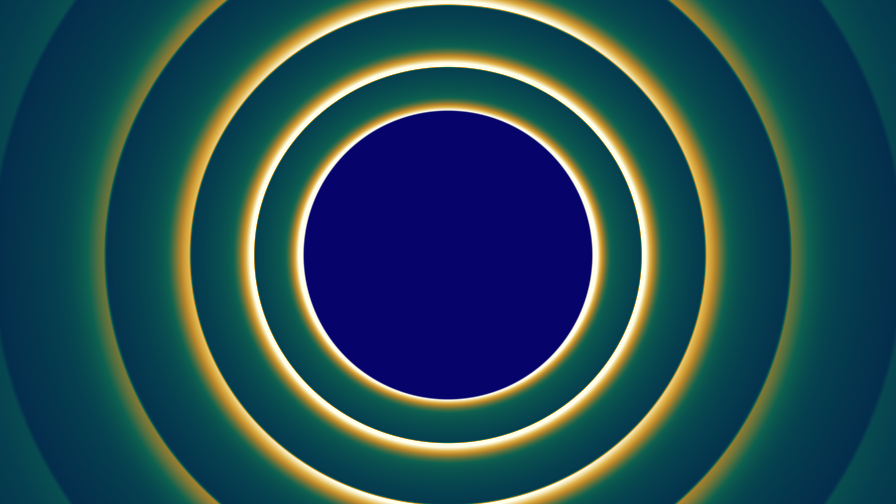
Reproduce this background procedurally as a Shadertoy shader.

```glsl
#define CENTER vec2(0.5, 0.494)
#define DISC_RADIUS 0.2865
#define RING_RADIUS 0.287
#define RING_RATIO 1.33
#define VERTICAL_STRETCH 1.03
#define GLOW_WIDTH 0.25
#define GLOW_GAIN 0.69
#define GLOW_DECAY 0.22
#define EDGE_SOFTNESS 0.045
#define DISC_COLOR vec3(0.025, 0.015, 0.42)

// Colour ramp: rgb plus the level where each stop sits
const vec4 RAMP[7] = vec4[7](
    vec4(0.01, 0.15, 0.29, 0.00),
    vec4(0.02, 0.25, 0.31, 0.20),
    vec4(0.05, 0.38, 0.31, 0.40),
    vec4(0.40, 0.45, 0.23, 0.54),
    vec4(0.73, 0.52, 0.16, 0.68),
    vec4(0.87, 0.69, 0.27, 0.82),
    vec4(1.00, 1.00, 0.92, 1.00));

vec3 heatColor(float level) {
    vec3 color = RAMP[0].rgb;
    for (int i = 1; i < 7; i++) {
        float blend = (level - RAMP[i - 1].w) / (RAMP[i].w - RAMP[i - 1].w);
        color = mix(color, RAMP[i].rgb, clamp(blend, 0.0, 1.0));
    }
    return color;
}

// Level at a phase outward from one ring's inner edge
float ringLevel(float ring, float phase, float upright) {
    float body = (0.48 - 0.016 * ring * ring) * (1.0 - (0.6 + 0.08 * ring) * phase);
    float gain = GLOW_GAIN - GLOW_DECAY * max(ring - 0.9, 0.0);
    gain += 0.22 * upright * clamp(ring - 1.0, 0.0, 1.0);
    float falloff = phase / GLOW_WIDTH;
    return body + max(gain, 0.0) * exp(-falloff * falloff);
}

void mainImage(out vec4 fragColor, in vec2 fragCoord) {
    vec2 p = (fragCoord - CENTER * iResolution.xy) / iResolution.y;
    float radius = max(length(p), 0.001);
    float upright = p.y * p.y / (radius * radius);

    // Rings spaced in geometric progression, slightly wider than tall
    float stretched = max(length(p * vec2(1.0, VERTICAL_STRETCH)), 0.001);
    float position = max(log(stretched / RING_RADIUS) / log(RING_RATIO), 0.0);
    float ring = floor(position);
    float phase = position - ring;

    // Soft step from the tail of the previous ring
    float level = ringLevel(ring, phase, upright);
    if (ring > 0.5) {
        float tail = ringLevel(ring - 1.0, phase + 1.0, upright);
        level = mix(tail, level, smoothstep(0.0, EDGE_SOFTNESS, phase));
    }

    // Central disc
    float pixel = 1.0 / iResolution.y;
    float outside = smoothstep(-pixel, pixel, radius - DISC_RADIUS);
    fragColor = vec4(mix(DISC_COLOR, heatColor(level), outside), 1.0);
}
```
